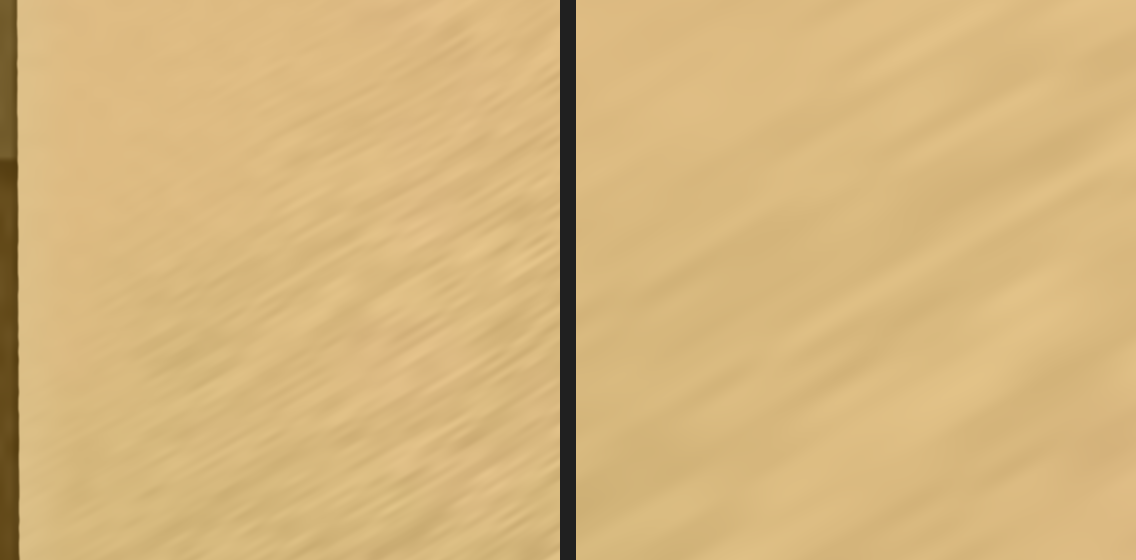
Left, the full canvas; right, a detail of the centre.
A WebGL 1 fragment shader for this texture:

```glsl
precision highp float;

uniform vec2 u_resolution;

const vec3 WARM_SAND = vec3(0.870, 0.733, 0.510);
const vec3 OLIVE_SAND = vec3(0.828, 0.716, 0.482);
const vec3 PINK_SAND = vec3(0.862, 0.718, 0.515);
const vec3 PALE_EDGE = vec3(0.865, 0.760, 0.545);
const vec3 STRIP_LIGHT = vec3(0.450, 0.360, 0.170);
const vec3 STRIP_BROWN = vec3(0.400, 0.300, 0.110);
const vec3 STRIP_SHADOW = vec3(0.310, 0.220, 0.050);

const float STRIP_WIDTH = 0.0305;
const float STRIP_LEAN = 0.004;
const float EDGE_BLUR = 0.0028;
const float STRIP_STEP = 0.715;
const float GRAIN_ANGLE = 0.54;
const float GRAIN_BEND = 0.035;
const vec2 FINE_GRAIN = vec2(17.0, 92.0);
const vec2 BROAD_GRAIN = vec2(6.0, 44.0);
const float GRAIN_CONTRAST = 0.115;
const float MOTTLE_CONTRAST = 0.012;

float hash(vec2 p) {
  return fract(sin(dot(p, vec2(127.1, 311.7))) * 43758.5453);
}

float noise(vec2 p) {
  vec2 cell = floor(p);
  vec2 f = fract(p);
  f = f * f * (3.0 - 2.0 * f);
  float low = mix(hash(cell), hash(cell + vec2(1.0, 0.0)), f.x);
  float high = mix(hash(cell + vec2(0.0, 1.0)), hash(cell + vec2(1.0, 1.0)), f.x);
  return mix(low, high, f.y);
}

float fbm(vec2 p) {
  float sum = 0.0;
  float weight = 0.5;
  for (int i = 0; i < 3; i++) {
    sum += weight * noise(p);
    p = p * 2.03 + 17.3;
    weight *= 0.5;
  }
  return sum / 0.875;
}

// Signed streaks running up to the right, slightly bent.
float grain(vec2 uv) {
  float c = cos(GRAIN_ANGLE);
  float s = sin(GRAIN_ANGLE);
  vec2 p = vec2(c * uv.x + s * uv.y, c * uv.y - s * uv.x);
  p.y += GRAIN_BEND * (noise(uv * 2.5) - 0.5);
  float fine = noise(p * FINE_GRAIN) - 0.5;
  float broad = noise(p * BROAD_GRAIN + 31.0) - 0.5;
  return 0.6 * fine + 0.4 * broad;
}

vec3 sandSurface(vec2 uv) {
  float patches = fbm(uv * 3.5 + 4.0) - 0.5;
  float olive = smoothstep(0.1, 1.1, 1.0 - uv.y + 0.6 * patches);
  vec3 color = mix(WARM_SAND, OLIVE_SAND, olive);

  // Soft blush patches and the paler border beside the strip.
  float blush = smoothstep(0.5, 0.75, fbm(uv * 4.0 + 23.0));
  color = mix(color, PINK_SAND, 0.45 * blush);
  color = mix(color, PALE_EDGE, 0.6 * (1.0 - smoothstep(0.03, 0.14, uv.x)));

  // Streaks grow stronger toward the lower right.
  float reach = 0.8 * uv.x + 0.6 * (1.0 - uv.y);
  float strength = smoothstep(0.15, 1.2, reach + 0.5 * patches);
  color += GRAIN_CONTRAST * strength * grain(uv) * vec3(1.0, 1.0, 0.95);
  return color + MOTTLE_CONTRAST * (noise(uv * vec2(28.0, 36.0)) - 0.5);
}

vec3 darkStrip(vec2 uv) {
  float upper = smoothstep(STRIP_STEP - 0.008, STRIP_STEP + 0.008, uv.y);
  float shadow = (1.0 - upper) * smoothstep(STRIP_STEP - 0.07, STRIP_STEP, uv.y);
  vec3 color = mix(STRIP_BROWN, STRIP_LIGHT, upper);
  color = mix(color, STRIP_SHADOW, 0.8 * shadow);
  color = mix(color, STRIP_SHADOW, 0.5 * smoothstep(0.016, STRIP_WIDTH, uv.x));
  return color + 0.04 * (noise(uv * vec2(60.0, 25.0)) - 0.5);
}

void main() {
  vec2 uv = gl_FragCoord.xy / u_resolution;
  float border = STRIP_WIDTH + STRIP_LEAN * (1.0 - uv.y);
  border += 0.0012 * (noise(vec2(uv.y * 70.0, 5.0)) - 0.5);
  float sand = smoothstep(border - EDGE_BLUR, border + EDGE_BLUR, uv.x);
  gl_FragColor = vec4(mix(darkStrip(uv), sandSurface(uv), sand), 1.0);
}
```
